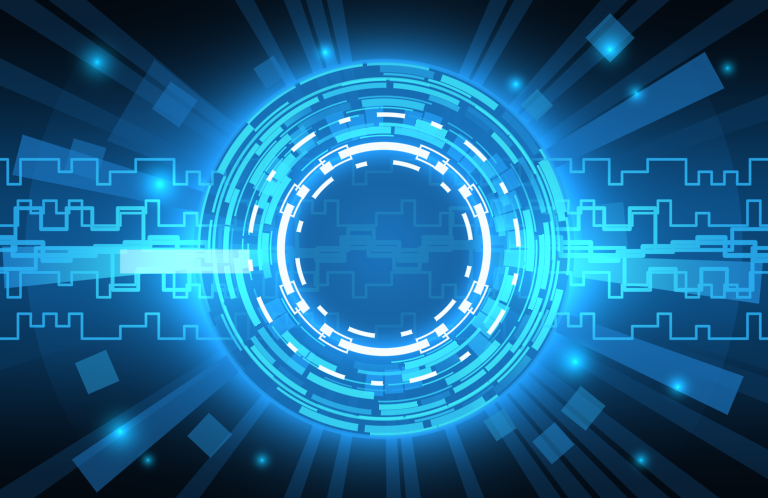
This background is drawn by a Shadertoy shader. Its source:

```glsl
const float TAU = 6.2831853;
const vec3 NIGHT = vec3(.01, .035, .065);
const vec3 DEEP = vec3(.04, .27, .46);
const vec3 BLUE = vec3(.11, .47, .77);
const vec3 AZURE = vec3(.14, .62, .96);
const vec3 CYAN = vec3(.25, .93, .99);
const vec3 WHITE = vec3(.97, .99, 1);
const float RING = .207; // white ring radius
const float RIM = .378;  // outer rim radius
// Step heights of one circuit period
const float LEVELS[20] = float[20](1., 0., 1., 0., 1., -1., -1., -1., 0., 0.,
  1., -1., -1., 0., -1., -1., -1., 1., -1., -1.);
// Beams: angle, length, strength
const vec3 BEAMS[7] = vec3[7](vec3(.496, .755, .6), vec3(-.395, .765, .65),
  vec3(3.79, .755, .5), vec3(2.89, .76, .65), vec3(-.09, .76, .85),
  vec3(3.19, .765, .9), vec3(2.61, .59, .25));
// Panels: centre, half size
const vec3 PANELS[11] = vec3[11](vec3(-.576, -.247, .034), vec3(.454, .424, .035),
  vec3(.307, .289, .023), vec3(-.6, .18, .034), vec3(-.42, .29, .033),
  vec3(.233, -.353, .024), vec3(-.229, .355, .024), vec3(.4, -.32, .032),
  vec3(.44, .045, .045), vec3(-.35, -.374, .032), vec3(.34, -.39, .03));
// Sparks: centre, glow size
const vec3 SPARKS[13] = vec3[13](vec3(-.576, .375, .05), vec3(.454, .4, .045),
  vec3(-.118, .395, .026), vec3(.265, .331, .025), vec3(.69, .363, .022),
  vec3(.506, .313, .025), vec3(-.45, .13, .055), vec3(-.53, -.367, .055),
  vec3(-.474, -.424, .02), vec3(-.245, -.424, .023), vec3(.384, -.227, .05),
  vec3(.59, -.277, .03), vec3(.516, -.424, .025));

float hash(float n) { return fract(sin(n * 12.9898) * 4375.85); }
float fill(float d) {
  float px = .8 / iResolution.y;
  return 1. - smoothstep(-px, px, d);
}
vec2 turn(vec2 p, float a) {
  return vec2(p.x * cos(a) + p.y * sin(a), p.y * cos(a) - p.x * sin(a));
}
float band(float r, float radius, float w) { return abs(r - radius) - w; }
// Arc distance to a dash centred in its angular cell
float dash(float turns, float r, float count, float duty) {
  return (abs(fract(turns) - .5) - .5 * duty) * TAU / count * r;
}
// Alternating long and short dashes on a circle
float dashes(float turns, float r, float radius, float count) {
  float duty = mix(.6, .25, mod(floor(turns), 2.));
  return max(band(r, radius, .0045), dash(turns, r, count, duty));
}
float level(float i) { return LEVELS[int(mod(i, 20.))]; }
// Distance to a stepped circuit line
float trace(vec2 p, float cell, float rise) {
  float x = p.x / cell, i = floor(x), f = x - i;
  float a = level(i) * rise, b = level(i + (f < .5 ? -1. : 1.)) * rise;
  float gap = max(0., max(min(a, b) - p.y, p.y - max(a, b)));
  return min(abs(p.y - a), length(vec2(min(f, 1. - f) * cell, gap)));
}
float circuit(vec2 p) {
  float thin = min(trace(p + vec2(.221, .155), .0257, .025),
                   trace(p + vec2(.221, -.072), .0257, .025)) - .0027;
  float thick = min(trace(p - vec2(.08, .005), .055, .018) - .005,
                    trace(p + vec2(.74, -.04), .0514, .042) - .004);
  return min(thin, thick);
}

void mainImage(out vec4 fragColor, in vec2 fragCoord) {
  vec2 p = (fragCoord - .5 * iResolution.xy) / iResolution.y;
  float r = length(p), angle = atan(p.y, p.x), outside = fill(RING - r);
  // Backdrop and halo
  vec3 col = mix(DEEP, NIGHT, smoothstep(.02, .5, abs(p.y)));
  col += .12 * BLUE * fill(r - .72) * (1. - smoothstep(0., .5, abs(p.y)));
  col += AZURE * .7 * exp(-max(r - RIM, 0.) * 15.);
  // Faint spokes, then wide beams
  float spoke = angle / TAU * 80.;
  float lit = step(.6, hash(mod(floor(spoke), 80.) + 3.));
  col += BLUE * .18 * lit * fill(dash(spoke, r, 80., .75)) * smoothstep(.15, .4, abs(p.y));
  for (int i = 0; i < 7; i++) {
    vec3 beam = BEAMS[i];
    vec2 q = turn(p, beam.x);
    float spread = i == 6 ? .16 : .055;
    float glow = smoothstep(.7, .95, beam.z) * (1. - smoothstep(.35, .85, r));
    float shape = fill(max(abs(q.y) - spread * q.x, q.x - beam.y));
    col = mix(col, mix(BLUE, CYAN, glow), shape * beam.z);
  }
  // Floating panels
  for (int i = 0; i < 11; i++) {
    vec2 c = PANELS[i].xy;
    vec2 q = abs(turn(p - c, i == 1 ? .785 : atan(c.y, c.x)));
    vec3 tint = mix(BLUE, CYAN, .3 * hash(float(i) + 5.));
    col = mix(col, tint, .5 * fill(max(q.x, q.y) - PANELS[i].z));
  }
  // Annulus: radial blocks under broken rings
  col = mix(col, mix(DEEP, BLUE, .55), .75 * fill(r - RIM));
  float warm = max(0., cos(2. * angle + .6)), cells = angle / TAU * 44.;
  float pick = hash(mod(floor(cells), 44.) + 70.);
  float block = max(band(r, .25 + .03 * hash(pick * 99.), .024), dash(cells, r, 44., .92));
  col = mix(col, mix(AZURE, CYAN, pick * warm), .75 * step(.4, pick) * fill(block));
  for (int i = 0; i < 14; i++) {
    float k = float(i), count = 11. + floor(17. * hash(k + 2.));
    float turns = angle / TAU * count + hash(k + 9.), h = hash(k + 4.);
    float seed = hash(mod(floor(turns), count) + 31. * k);
    float shape = max(band(r, .228 + .0112 * k, .0015 + .0075 * h * h),
                      dash(turns, r, count, .55 + .5 * seed));
    vec3 tint = mix(AZURE, CYAN, smoothstep(.3, .9, seed + .4 * warm));
    col = mix(col, tint, fill(shape) * smoothstep(.3, .7, seed + .2 * warm) * .85);
  }
  col = mix(col, AZURE, .8 * fill(band(r, RIM, .004)));
  col = mix(col, CYAN, .75 * fill(band(r, .342, .003)));
  // Inner disc
  vec3 disc = BLUE * mix(.96, .84, smoothstep(0., .15, r));
  col = mix(disc + .2 * AZURE * smoothstep(.15, .21, r), col, outside);
  // Circuit lines, symmetric under a half turn
  float wire = fill(min(circuit(p), circuit(-p)));
  float near = (1. - smoothstep(.4, .75, abs(p.x))) * (1. - smoothstep(.08, .2, abs(p.y)));
  col = mix(col, mix(AZURE, CYAN, .25 + .75 * near), wire * mix(.14, .85, smoothstep(.32, .4, r)));
  // Pale streak and cyan flanks
  vec2 streak = abs(p + vec2(.4, .025)) - vec2(.13, .024);
  col = mix(col, WHITE, .45 * fill(max(streak.x, streak.y)));
  vec2 flank = (vec2(abs(p.x), p.y) - vec2(.35, -.04)) * vec2(7, 10);
  col += CYAN * .22 * exp(-dot(flank, flank)) * outside;
  // White dashes, ring and clasps beside each diagonal
  float white = min(dashes(angle / TAU * 12., r, .175, 12.),
                    dashes(angle / TAU * 18. + .15, r, .27, 18.));
  float fold = abs(mod(angle, TAU / 4.) - TAU / 8.);
  white = min(white, max(band(r, RING, .008), (.34 - fold) * r));
  white = min(white, abs(max(band(r, RING, .014), (abs(fold - .3) - .14) * r)) - .002);
  white = min(white, max(band(r, .199, .009), (abs(fold - .17) - .06) * r));
  white = min(white, max(band(r, .213, .002), (fold - .2) * r));
  col += AZURE * .3 * exp(-abs(r - RING) * 50.);
  col = mix(col, WHITE, fill(white));
  // Sparks
  for (int i = 0; i < 13; i++) {
    float d = length(p - SPARKS[i].xy) / SPARKS[i].z;
    col += vec3(.04, .65, .8) * (.5 * exp(-2.5 * d * d) + .6 * exp(-7. * d));
  }
  fragColor = vec4(clamp(col, 0., 1.), 1);
}
```
